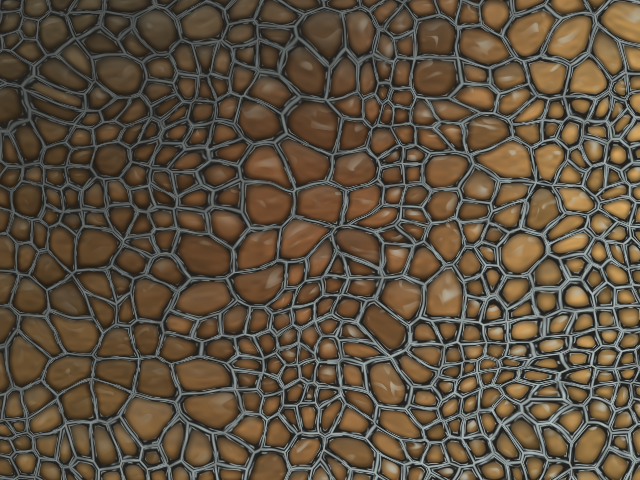
Reproduce this texture procedurally as a Shadertoy shader.

```glsl
const vec3 GROOVE = vec3(0.13, 0.125, 0.115);
const vec3 THREAD = vec3(0.70, 0.76, 0.76);
const vec3 UMBER = vec3(0.29, 0.215, 0.13);
const vec3 CHESTNUT = vec3(0.38, 0.25, 0.155);
const vec3 HONEY = vec3(0.59, 0.46, 0.27);
const vec3 SHEEN = vec3(0.72, 0.73, 0.69);

float hash(vec2 p) {
    return fract(sin(dot(p, vec2(127.1, 311.7))) * 43758.545);
}

float noise(vec2 p) {
    vec2 i = floor(p), f = fract(p);
    f = f * f * (3.0 - 2.0 * f);
    return mix(mix(hash(i), hash(i + vec2(1, 0)), f.x),
               mix(hash(i + vec2(0, 1)), hash(i + vec2(1, 1)), f.x), f.y);
}

// Scales per side of a grid square: 1 for a large scale, 2 for a small cluster
float divisions(vec2 id) {
    float cluster = 0.55 * noise(id * 0.45 + 7.3) + 0.45 * hash(id + 3.7);
    return cluster > 0.5 ? 2.0 : 1.0;
}

// Scale seed: centre in xy, weight in z, divisions in w
vec4 scaleSeed(vec2 id, float k, float n) {
    vec2 slot = vec2(mod(k, n), floor(k / n));
    vec2 key = id * 3.0 + slot;
    vec2 jitter = vec2(hash(key + 0.5), hash(key + 41.3)) - 0.5;
    float weight = (0.03 + 0.13 * hash(key + 9.7)) / (n * n);
    return vec4(id + (slot + 0.5 + 0.66 * jitter) / n, weight, n);
}

float power(vec2 p, vec4 s) {
    vec2 d = p - s.xy;
    return dot(d, d) - s.z;
}

vec4 nearestSeed(vec2 p) {
    vec4 best = vec4(0.0);
    float least = 1e5;
    for (int y = -2; y <= 2; y++)
    for (int x = -2; x <= 2; x++) {
        vec2 id = floor(p) + vec2(x, y);
        float n = divisions(id);
        for (float k = 0.0; k < n * n; k++) {
            vec4 s = scaleSeed(id, k, n);
            float d = power(p, s);
            if (d < least) { least = d; best = s; }
        }
    }
    return best;
}

// Distance to the border: x exact, y with rounded corners
vec2 borderDistance(vec2 p, vec4 own, float sharpness) {
    float exact = 1e5, sum = 0.0;
    for (int y = -2; y <= 2; y++)
    for (int x = -2; x <= 2; x++) {
        vec2 id = floor(p) + vec2(x, y);
        float n = divisions(id);
        for (float k = 0.0; k < n * n; k++) {
            vec4 s = scaleSeed(id, k, n);
            float gap = length(s.xy - own.xy);
            if (gap > 0.001) {
                float e = (power(p, s) - power(p, own)) / (2.0 * gap);
                exact = min(exact, e);
                sum += exp(-sharpness * e);
            }
        }
    }
    return vec2(exact, -log(sum) / sharpness);
}

// Fine stretched fibres that follow the grooves
float fibres(vec2 p, float e) {
    float wave = 0.5 + 0.5 * cos(78.0 * e + 5.0 * noise(p * 4.5));
    return wave * wave * smoothstep(0.15, 0.7, noise(p * 10.0));
}

vec3 hideColor(vec2 uv) {
    vec3 c = mix(UMBER, CHESTNUT, smoothstep(0.05, 0.5, uv.x));
    c = mix(c, HONEY, smoothstep(0.5, 1.0, uv.x + 0.12 * (0.5 - uv.y)));
    c = mix(c, HONEY * 0.8, 0.5 * smoothstep(0.55, 0.0, uv.y));
    float shade = smoothstep(0.6, 1.05, uv.y) * smoothstep(1.0, 0.3, uv.x);
    return mix(c, vec3(0.25, 0.23, 0.18), 0.75 * shade);
}

// Broken wet highlights on the upper part of each dome
float glints(vec2 p, vec2 local) {
    vec2 q = local - vec2(0.12, 0.28);
    float streak = smoothstep(0.58, 0.82, noise(p * vec2(4.0, 6.5) + 2.0 * noise(p * 3.0)));
    return streak * exp(-4.0 * dot(q, q));
}

void mainImage(out vec4 fragColor, in vec2 fragCoord) {
    vec2 uv = fragCoord / iResolution.xy;
    vec2 p = fragCoord / iResolution.y * vec2(10.3, 11.3);
    float px = 11.0 / iResolution.y;
    p += 0.7 * (vec2(noise(p * 0.55), noise(p * 0.55 + 31.0)) - 0.5);
    p += 0.07 * (vec2(noise(p * 3.0), noise(p * 3.0 + 17.0)) - 0.5);

    vec4 own = nearestSeed(p);
    vec2 edge = borderDistance(p, own, 17.0);
    vec2 local = (p - own.xy) * own.w / 0.5;
    float light = smoothstep(0.1, 1.1, 0.75 * uv.x + 0.55 * (1.0 - uv.y));

    // Domed scales with dark rims
    vec3 dome = hideColor(uv) * (0.88 + 0.28 * hash(own.xy));
    dome *= 0.94 + 0.1 * own.w * (1.0 - 0.5 * local.y * local.y);
    dome *= mix(0.48, 1.08, smoothstep(0.02, 0.17, edge.y));
    dome *= 0.9 + 0.2 * noise(p * vec2(5.0, 9.0));
    float haze = smoothstep(-0.2, 0.8, local.y) * noise(p * 1.6 + 5.0);
    dome = mix(dome, SHEEN * 0.75, 0.28 * haze);
    float wet = 0.2 + 0.65 * light * smoothstep(0.25, 0.6, uv.x);
    dome = mix(dome, SHEEN, wet * glints(p, local));

    // Grooves with pale threads
    float breakup = 0.65 + 0.35 * noise(p * 6.0);
    float line = smoothstep(0.02 + px, 0.005, edge.x) * breakup;
    float thread = max(line, 0.8 * fibres(p, edge.x));
    vec3 groove = mix(GROOVE, THREAD, thread * mix(0.42, 1.0, light));

    float width = 0.02 + 0.05 * noise(p * 1.3 + 11.0) + 0.015 * light;
    float scale = smoothstep(width - 0.6 * px, width + 0.8 * px, edge.y);
    fragColor = vec4(mix(groove, dome, scale), 1.0);
}
```
